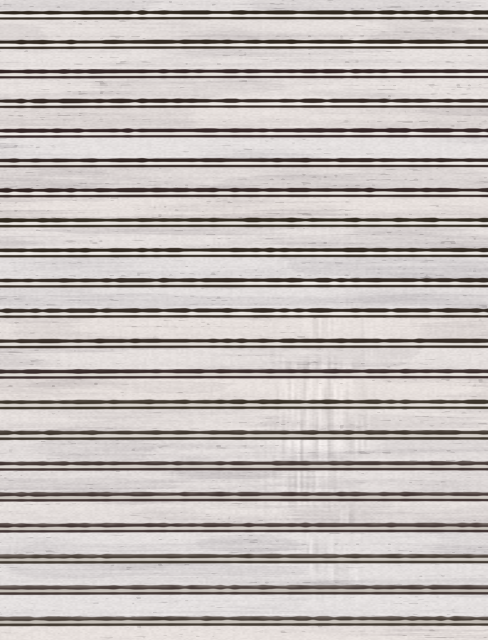
A WebGL 1 fragment shader for this texture:

```glsl
precision highp float;
// A worn, pale metal roller shutter: 21 horizontal slats, each joint a pair of
// dark grooves around a bright lip. A quadratic row index spaces the joints;
// stretched noise adds smears, chipped edges, grain and upright scratches.
uniform vec2 u_resolution;

// Layout: joint position from the top is FIRST + PITCH * n + GROWTH * n * n
const float FIRST = 0.0241;
const float PITCH = 0.0458;
const float GROWTH = 0.000078;
// Groove centres and half widths, in slat heights
const float UPPER_AT = -0.095;
const float UPPER_HALF = 0.060;
const float LOWER_AT = 0.100;
const float LOWER_HALF = 0.039;
const float SOFTNESS = 0.028;
// Wear
const float SMEAR = 0.75;
const float GRAIN = 0.045;
const float SCRATCH = 0.13;
const float CHIPPING = 0.035;

const vec3 PAINT = vec3(0.900, 0.878, 0.870);
const vec3 GREY_PAINT = vec3(0.775, 0.750, 0.752);
const vec3 LIP = vec3(0.940, 0.925, 0.910);
const vec3 WORN_LIP = vec3(0.760, 0.735, 0.705);
const vec3 GROOVE_OLIVE = vec3(0.175, 0.150, 0.105);
const vec3 GROOVE_PLUM = vec3(0.185, 0.125, 0.130);
const vec3 DUST = vec3(0.460, 0.420, 0.400);

float hash(vec2 p) {
  return fract(sin(dot(p, vec2(127.1, 311.7))) * 43758.5453);
}

float noise(vec2 p) {
  vec2 i = floor(p);
  vec2 f = fract(p);
  f = f * f * (3.0 - 2.0 * f);
  return mix(mix(hash(i), hash(i + vec2(1.0, 0.0)), f.x),
             mix(hash(i + vec2(0.0, 1.0)), hash(i + 1.0), f.x), f.y);
}

float fbm(vec2 p) {
  float sum = 0.0;
  float amp = 0.5;
  for (int i = 0; i < 4; i++) {
    sum += amp * noise(p);
    p = p * 2.1 + 17.3;
    amp *= 0.5;
  }
  return sum;
}

// Soft horizontal band around zero
float band(float d, float halfWidth, float soft) {
  return 1.0 - smoothstep(halfWidth - soft, halfWidth + soft, abs(d));
}

void main() {
  vec2 p = gl_FragCoord.xy / u_resolution.y;
  float down = 1.0 - p.y;

  // Row index from the inverted spacing, with a faint bend along the slats
  float bent = down + 0.0012 * (noise(vec2(p.x * 3.0, 4.0)) - 0.5);
  float row = (sqrt(PITCH * PITCH + 4.0 * GROWTH * (bent - FIRST)) - PITCH)
            / (2.0 * GROWTH);
  float id = floor(row + 0.5);
  float d = row - id;
  float slat = floor(row);
  float t = row - slat;
  float soft = max(SOFTNESS, 0.75 / (u_resolution.y * PITCH));
  float age = smoothstep(0.40, 0.95, down);

  // Painted slat: cloudy streaks and hard-ended smears, different on each slat
  vec2 local = vec2(p.x, t) + vec2(slat * 7.31, slat * 3.7);
  float clouds = fbm(local * vec2(5.0, 2.6));
  float streaks = fbm(local * vec2(9.0, 14.0));
  float patchy = smoothstep(0.56, 0.64, noise(local * vec2(6.0, 2.3) + 9.0)
               + 0.22 * (streaks - 0.5));
  float grey = smoothstep(0.36, 0.74, 0.65 * clouds + 0.35 * streaks);
  grey = grey * 0.65 + patchy * (0.20 + 0.35 * streaks);
  grey += 0.22 * smoothstep(0.45, 0.88, t) + 0.12 * (hash(vec2(slat, 5.0)) - 0.5);
  vec3 color = mix(PAINT, GREY_PAINT, clamp(grey * SMEAR, 0.0, 1.0));
  color += 0.012 * (hash(vec2(slat, 8.0)) - 0.5) * vec3(1.0, 0.0, -1.0);

  // Grain, and chips that gather in the rough streaks
  float grain = noise(p * vec2(260.0, 420.0)) - 0.5;
  color += GRAIN * grain;
  float chips = smoothstep(0.70, 0.88, noise(p * vec2(120.0, 300.0)));
  color -= 0.10 * chips * smoothstep(0.48, 0.65, streaks);

  // Upright scratches, right of the middle on the lower half
  float zone = smoothstep(0.38, 0.48, p.x) * (1.0 - smoothstep(0.52, 0.62, p.x))
             * smoothstep(0.44, 0.56, down) * (1.0 - smoothstep(0.85, 0.97, down));
  float scratch = noise(vec2(p.x * 210.0, p.y * 16.0)) - 0.5;
  color += SCRATCH * zone * scratch * smoothstep(0.3, 0.6, noise(p * 22.0));

  // Pale rim where the slat rolls into the upper groove
  float rim = band(d - UPPER_AT + UPPER_HALF + 0.065, 0.022, soft);
  color += 0.045 * rim * noise(vec2(p.x * 30.0, id * 5.0));

  // Bright lip between the grooves, duller toward the bottom
  float lipWear = 0.75 * age + 0.35 * (noise(vec2(p.x * 4.0, id * 9.1)) - 0.5);
  vec3 lip = mix(LIP, WORN_LIP, clamp(lipWear + 0.15, 0.0, 1.0));
  color = mix(color, lip, band(d, 0.10, soft));

  // Dark grooves: the upper one is chipped and gathers dust lower down
  vec3 groove = mix(GROOVE_OLIVE, GROOVE_PLUM, hash(vec2(id, 2.0)));
  float rough = noise(vec2(p.x * 90.0, id * 13.7)) - 0.5;
  float upper = band(d - UPPER_AT, UPPER_HALF + CHIPPING * rough, soft);
  float dust = age * (0.45 + 0.5 * noise(vec2(p.x * 70.0, row * 9.0)));
  dust *= 1.0 - 0.6 * smoothstep(-0.04, 0.05, d - UPPER_AT);
  dust += 0.12 * noise(vec2(p.x * 8.0, id * 4.3));
  color = mix(color, mix(groove, DUST, dust), upper);
  float lower = band(d - LOWER_AT, LOWER_HALF + 0.25 * CHIPPING * rough, soft);
  color = mix(color, groove, lower * (0.95 - 0.08 * age));

  gl_FragColor = vec4(clamp(color, 0.0, 1.0), 1.0);
}
```
